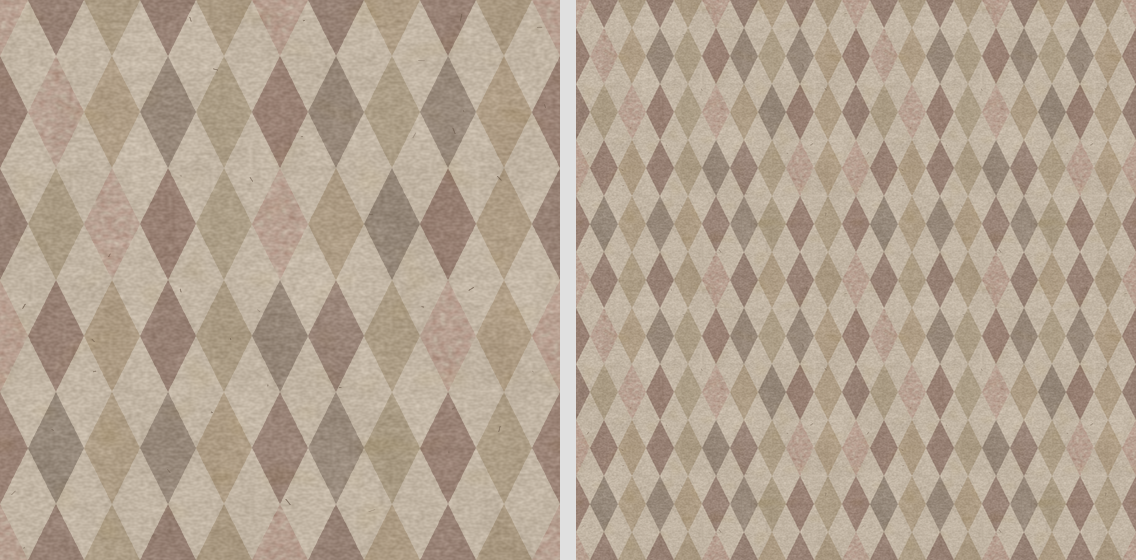
Left, the tile; right, the same tile 2 across and 2 down.
Reproduce this pattern procedurally as a three.js fragment shader.

```glsl
varying vec2 vUv;

const vec2 REPEATS = vec2(10.0, 5.0);
const vec2 FLECK_GRID = vec2(14.0);
const vec3 PAPER = vec3(0.762, 0.712, 0.645);
const vec3 TAN = vec3(0.672, 0.607, 0.515);
const vec3 BROWN = vec3(0.592, 0.502, 0.452);
const vec3 GREY = vec3(0.583, 0.530, 0.475);
const vec3 PINK = vec3(0.718, 0.625, 0.568);
const vec3 FLECK = vec3(0.40, 0.33, 0.27);

vec2 hash2(vec2 p, float seed) {
  vec3 q = fract(vec3(p.xyx + seed) * vec3(0.1031, 0.1030, 0.0973));
  q += dot(q, q.yzx + 33.33);
  return fract((q.xx + q.yz) * q.zy);
}

vec2 gradientAt(vec2 corner, vec2 period, float seed) {
  float angle = 6.28319 * hash2(mod(corner, period), seed).x;
  return vec2(cos(angle), sin(angle));
}

// Gradient noise that wraps after one canvas
float wrapNoise(vec2 uv, vec2 period, float seed) {
  vec2 p = uv * period;
  vec2 i = floor(p);
  vec2 f = p - i;
  vec2 u = f * f * f * (f * (f * 6.0 - 15.0) + 10.0);
  vec2 e = vec2(1.0, 0.0);
  float a = dot(gradientAt(i, period, seed), f);
  float b = dot(gradientAt(i + e, period, seed), f - e);
  float c = dot(gradientAt(i + e.yx, period, seed), f - e.yx);
  float d = dot(gradientAt(i + 1.0, period, seed), f - 1.0);
  return mix(mix(a, b, u.x), mix(c, d, u.x), u.y);
}

// Horizontal felt-like fibres over soft clouds
float paperGrain(vec2 uv) {
  float grain = 0.030 * wrapNoise(uv, vec2(6.0, 7.0), 1.0);
  grain += 0.030 * wrapNoise(uv, vec2(22.0, 38.0), 2.0);
  grain += 0.050 * wrapNoise(uv, vec2(64.0, 118.0), 3.0);
  grain += 0.065 * wrapNoise(uv, vec2(140.0, 220.0), 4.0);
  return grain;
}

// Tan forms a slanted lattice; the other inks share the remaining cells
vec3 diamondInk(vec2 cell) {
  float shift = cell.y == 3.0 ? 2.0 : 1.0;
  float lattice = mod(3.0 * cell.x - shift + 5.0, 5.0);
  float phase = 0.84 + 0.55 * cell.y + 0.26 * step(2.5, cell.y);
  float pick = fract(0.618 * cell.x + phase);
  vec3 other = pick < 0.28 ? GREY : (pick < 0.8 ? BROWN : PINK);
  vec2 variation = hash2(cell, 9.0) - 0.5;
  vec3 tint = 0.018 * variation.x + vec3(0.012, -0.004, -0.006) * variation.y;
  return (lattice < 1.5 ? TAN : other) + tint;
}

float diamondMask(vec2 local, float wobble) {
  float inside = (0.5 - abs(local.x) - abs(local.y)) / length(REPEATS);
  return smoothstep(-0.0011, 0.0011, inside + wobble);
}

float segmentDistance(vec2 p, vec2 halfAxis) {
  float along = clamp(dot(p, halfAxis) / dot(halfAxis, halfAxis), -1.0, 1.0);
  return length(p - halfAxis * along);
}

// Sparse short hairs and specks, each kept inside its own cell
float fleckMask(vec2 uv, vec2 grid, float density) {
  vec2 p = uv * grid;
  vec2 cell = mod(floor(p), grid);
  vec2 place = hash2(cell, 21.0);
  vec2 form = hash2(cell, 47.0);
  vec2 traits = hash2(cell, 73.0);
  vec2 local = (fract(p) - 0.2 - 0.6 * place) / grid;
  float angle = 6.28319 * form.x;
  float halfLength = mix(0.0008, 0.006, form.y * form.y);
  float d = segmentDistance(local, halfLength * vec2(cos(angle), sin(angle)));
  return step(traits.x, density) * mix(0.25, 0.6, traits.y)
    * (1.0 - smoothstep(0.0003, 0.0018, d));
}

void main() {
  vec2 p = vUv * REPEATS;
  vec2 center = floor(p + 0.5);
  vec3 ink = diamondInk(mod(center, REPEATS));
  float grain = paperGrain(vUv);

  // Rubbed ink shows more paper on the pale pink diamonds
  float paleness = smoothstep(0.69, 0.70, ink.r);
  float rub = wrapNoise(vUv, vec2(74.0, 96.0), 6.0);
  ink = mix(ink, PAPER, smoothstep(0.0, 0.6, rub) * mix(0.12, 0.75, paleness));
  ink -= paleness * 0.05 * smoothstep(0.0, 0.6, -rub) * vec3(0.5, 1.0, 1.0);

  float wobble = 0.0008 * wrapNoise(vUv, vec2(120.0), 5.0);
  vec3 color = mix(PAPER, ink, diamondMask(p - center, wobble));

  // Aged warm stains and fibre relief
  float stain = smoothstep(0.15, 0.6, wrapNoise(vUv, vec2(13.0, 17.0), 7.0));
  color -= stain * vec3(0.012, 0.016, 0.034);
  color += grain * vec3(1.0, 1.02, 1.05);
  color = mix(color, FLECK, fleckMask(vUv, FLECK_GRID, 0.15));
  gl_FragColor = vec4(color, 1.0);
}
```
